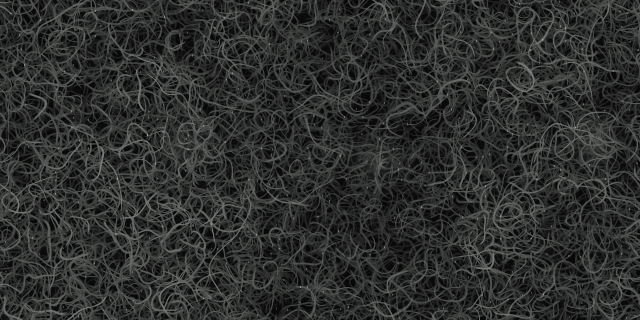
Give the GLSL for this texture, as a WebGL 2 fragment shader.

```glsl
#version 300 es
precision highp float;
uniform vec2 u_resolution;
out vec4 outColor;

vec4 hash4(vec3 cell) {
  uvec3 u = uvec3(ivec3(floor(cell)) + 4096);
  uint h = u.x * 1597334677u ^ u.y * 3812015801u ^ u.z * 2798796415u;
  uvec4 v = uvec4(h, h + 7919u, h + 15485u, h + 31607u);
  v = (v ^ (v >> 16u)) * 2146121005u;
  v = (v ^ (v >> 15u)) * 2221713035u;
  v ^= v >> 16u;
  return vec4(v >> 8u) / 16777216.0;
}

float noise(vec2 p, float seed) {
  vec2 i = floor(p), f = fract(p);
  f = f * f * (3.0 - 2.0 * f);
  float a = hash4(vec3(i, seed)).x;
  float b = hash4(vec3(i + vec2(1, 0), seed)).x;
  float c = hash4(vec3(i + vec2(0, 1), seed)).x;
  float d = hash4(vec3(i + 1.0, seed)).x;
  return mix(mix(a, b, f.x), mix(c, d, f.x), f.y);
}

// Coverage of one wavy arc: q is relative to its midpoint
float strand(vec2 q, float radius, float halfLength, float halfWidth, float phase, float pixel) {
  vec2 toCentre = q - vec2(0.0, radius);
  float along = atan(q.x, radius - q.y) * radius;
  float wave = 0.06 * halfLength * sin(along / halfLength * 5.0 + phase);
  float d = abs(length(toCentre) - radius + wave);
  float ends = 1.0 - smoothstep(0.65, 1.0, abs(along) / halfLength);
  return clamp((halfWidth - d) / pixel + 0.5, 0.0, 1.0) * ends;
}

// Pale matted knots, strung across the middle
float knots(vec2 p) {
  float sum = 0.0;
  for (int i = 0; i < 3; i++) {
    vec2 jitter = hash4(vec3(i, 3, 77)).xy - 0.5;
    vec2 q = p - vec2(0.57 + 0.64 * float(i), 0.52) - 0.07 * jitter;
    sum += exp(-dot(q, q) * 240.0);
  }
  return sum;
}

void main() {
  float pixel = 1.0 / u_resolution.y;
  vec2 p = gl_FragCoord.xy * pixel;

  // Uneven thickness of the fleece
  float knot = knots(p);
  float corner = exp(-2.5 * dot(p - vec2(0.25, 0.15), p - vec2(0.25, 0.15)));
  float clumps = 0.6 * noise(p * 4.0, 900.0) + 0.4 * noise(p * 10.0, 901.0);
  float density = clamp(0.18 + 0.95 * clumps + 0.25 * corner + 0.5 * knot, 0.0, 1.3);

  float tone = 0.025 + 0.03 * noise(p * 45.0, 902.0) * density;

  // Strands from the shadowed depth up to the loose surface
  for (int layer = 0; layer < 14; layer++) {
    float id = float(layer), depth = id / 13.0;
    float size = mix(0.065, 0.15, hash4(vec3(id, 5, 31)).x);
    vec2 warp = vec2(noise(p * 11.0, id + 200.0), noise(p * 11.0, id + 300.0)) - 0.5;
    vec2 g = p + 0.035 * warp + id * vec2(0.371, 0.193);
    vec2 home = floor(g / size);
    for (int k = 0; k < 18; k++) {
      vec2 cell = home + vec2(k % 3 - 1, (k / 3) % 3 - 1);
      float seed = id * 2.0 + float(k / 9);
      vec4 a = hash4(vec3(cell, seed));
      vec4 b = hash4(vec3(cell, seed + 100.0));
      vec2 q = g - (cell + a.xy) * size;
      if (dot(q, q) > size * size * 1.2) continue;
      float turn = a.z * 6.2832, c = cos(turn), s = sin(turn);
      q = mat2(c, -s, s, c) * q;
      float radius = size * mix(0.3, 1.7, a.w * a.w);
      float cover = strand(q, radius, size * mix(0.45, 0.98, b.x),
                           mix(0.0017, 0.0029, b.y), b.z * 6.2832, pixel);
      float shade = mix(0.08, 0.30, depth) * mix(0.6, 1.5, b.w) * mix(0.8, 1.15, density);
      tone = mix(tone, shade, cover * clamp(mix(0.45, 1.0, density), 0.0, 0.92));
    }
  }

  // Fine fuzz over the knots and tiny glints
  float fuzz = noise(p * 90.0, 903.0);
  tone = mix(tone, 0.2 + 0.17 * fuzz, 0.4 * min(knot, 1.0));
  vec2 glintGrid = p * 42.0;
  vec4 glint = hash4(vec3(floor(glintGrid), 904));
  float spot = length((fract(glintGrid) - 0.2 - 0.6 * glint.xy) * vec2(1.0, 0.6));
  tone += 0.25 * step(0.91, glint.z) * (1.0 - smoothstep(0.03, 0.13, spot));

  outColor = vec4(tone * vec3(0.985, 1.02, 0.99), 1.0);
}
```
